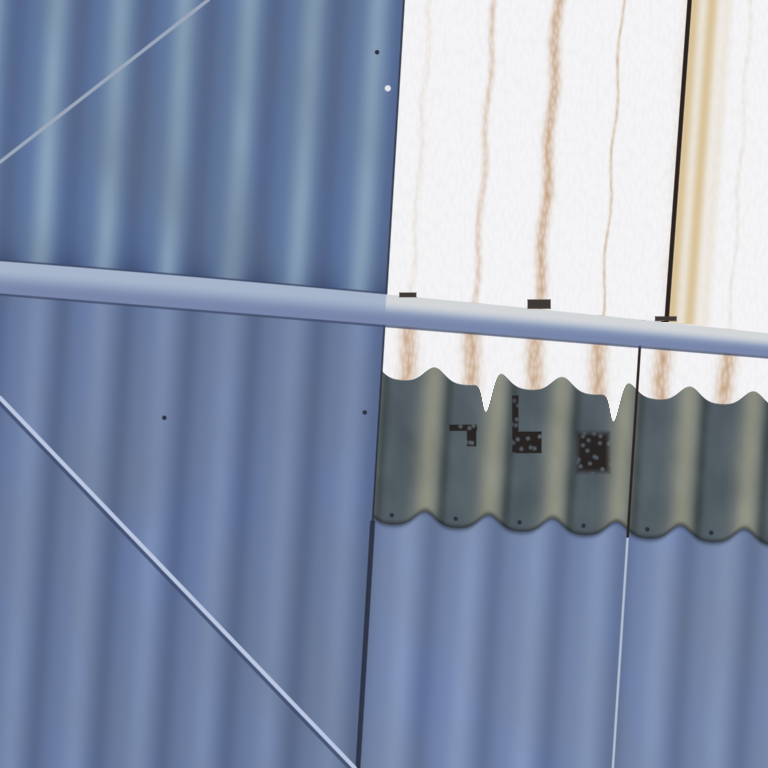
Give the GLSL for this texture, as a Shadertoy shader.

```glsl
// Corrugated metal wall: blue shaded sheets, a sunlit white sheet with rust
// streaks, a grey flashing strip, a sloping rail and two thin stay cables.
// Ribs share one sheared coordinate; stains use cellular noise and sines.

const float PITCH = 0.0835;

vec2 hash2(vec2 p) {
    return fract(sin(vec2(dot(p, vec2(127.1, 311.7)), dot(p, vec2(269.5, 183.3)))) * 43758.5);
}

// Distance to the nearest scattered point
float cellular(vec2 p) {
    vec2 cell = floor(p), f = fract(p);
    float d = 1.0;
    for (int k = 0; k < 9; k++) {
        vec2 o = vec2(k % 3 - 1, k / 3 - 1);
        d = min(d, length(o + hash2(cell + o) - f));
    }
    return d;
}

float layeredSines(vec2 p) {
    float sum = 0.0, amp = 0.5;
    for (int i = 0; i < 4; i++) {
        sum += amp * sin(p.x + 1.7 * sin(p.y)) * cos(p.y * 0.8 + p.x * 0.3);
        p = mat2(1.5, 1.1, -1.1, 1.5) * p + 2.3;
        amp *= 0.55;
    }
    return sum;
}

float bump(float d, float w) { return exp(-d * d / (w * w)); }
float above(float d, float aa) { return smoothstep(-aa, aa, d); }
float band(float d, float w, float aa) { return above(w - abs(d), aa); }
float wrapDist(float u, float c) { return fract(u - c + 0.5) - 0.5; }

float box(vec2 p, vec2 centre, vec2 size, float aa) {
    vec2 d = size - abs(p - centre);
    return above(min(d.x, d.y), aa);
}

float segment(vec2 p, vec2 a, vec2 b) {
    vec2 d = b - a;
    return length(p - a - d * clamp(dot(p - a, d) / dot(d, d), 0.0, 1.0));
}

vec3 blueSheet(vec2 p, float rib, float upper) {
    float light = bump(wrapDist(rib, 0.62), 0.19);
    float dark = bump(wrapDist(rib, 0.02), 0.17);
    float blotch = layeredSines(p * vec2(17, 9));
    vec3 c = mix(vec3(0.41, 0.48, 0.62), vec3(0.37, 0.46, 0.61), upper);
    vec3 shine = mix(vec3(0.49, 0.56, 0.69), vec3(0.57, 0.66, 0.73), upper);
    c = mix(c, shine, light * (0.7 + 0.3 * blotch));
    c = mix(c, vec3(0.32, 0.38, 0.51), dark * 0.65);
    return c + vec3(-0.01, 0, 0.03) * blotch;
}

vec3 whiteSheet(vec2 p, float rib, float low, float pastSeam) {
    float id = floor(rib);
    float grain = cellular(p * vec2(190, 75));
    float width = mix(0.06 + 0.035 * sin(id * 2.6 + 3.0), 0.13, low);
    float streak = bump(wrapDist(rib, 0.43) + 0.025 * sin(p.y * 47.0 + id), width);
    float strength = mix(0.5 + 0.35 * sin(id * 1.5 - 2.8), 0.85, low);
    strength *= 1.0 - 0.6 * pastSeam * (1.0 - low);
    vec3 c = vec3(0.965, 0.965, 0.975) - 0.025 * grain;
    return mix(c, vec3(0.76, 0.62, 0.49), streak * strength * (0.55 + 0.6 * grain));
}

vec3 flashing(vec2 p, float rib) {
    float ridge = bump(wrapDist(rib, 0.87), 0.21);
    vec3 c = mix(vec3(0.32, 0.36, 0.39), vec3(0.54, 0.55, 0.5), ridge);
    c -= 0.1 * bump(wrapDist(rib, 0.12), 0.08);
    return c + 0.035 * layeredSines(p * vec2(40, 28));
}

void mainImage(out vec4 fragColor, in vec2 fragCoord) {
    vec2 p = fragCoord / iResolution.xy;
    float aa = max(0.0013, 0.8 / iResolution.y);
    float rib = (p.x - 0.065 * p.y - 0.042) / PITCH;

    // Layout curves
    float railTop = p.y - 0.66 + 0.078 * p.x + 0.016 * p.x * p.x;
    float railLow = p.y - 0.618 + 0.082 * p.x;
    float upper = above(railTop, aa);
    float edge = p.x - 0.466 - 0.06 * p.y;
    float right = above(edge, aa);
    float seam = p.x - mix(0.798 + 0.064 * p.y, 0.826 + 0.072 * p.y, upper);
    float past = above(seam, aa);
    float crest = 0.02 * bump(wrapDist(rib, 0.87), 0.22);
    float notch = 0.045 * bump(mod(rib, 2.0) - 0.72, 0.1) * step(rib, 10.0);
    float stripTop = p.y - 0.544 + 0.075 * p.x - crest + notch;
    float stripLow = p.y - 0.345 + 0.055 * p.x - crest;

    // Sheets
    vec3 blue = blueSheet(p, rib, upper);
    float scallop = bump(wrapDist(rib, 0.05), 0.3) * exp(-max(railTop, 0.0) / 0.022);
    blue = mix(blue, vec3(0.22, 0.28, 0.42), upper * scallop * 0.7);
    vec3 lit = whiteSheet(p, rib, 1.0 - upper, past);
    float ochre = past * upper * (1.0 - smoothstep(0.025, 0.065, seam));
    lit = mix(lit, vec3(0.84, 0.75, 0.58), ochre * (0.65 + 0.3 * sin(seam * 260.0)));
    vec3 side = mix(blue + 0.035, flashing(p, rib), above(stripLow, aa));
    side *= 1.0 - 0.35 * bump(stripLow, 0.004);
    vec3 col = mix(blue, mix(side, lit, above(stripTop, aa)), right);

    // Sheet joints
    float low = above(0.322 - p.y, aa);
    col = mix(col, vec3(0.15, 0.17, 0.23), 0.85 * band(edge, 0.0012 + 0.002 * low, aa));
    vec3 joint = mix(vec3(0.17, 0.14, 0.13), vec3(0.7, 0.75, 0.82), above(0.3 - p.y, aa));
    col = mix(col, joint, band(seam, 0.0016 + 0.0012 * upper, aa));

    // Worn holes and bolts
    float wear = box(p, vec2(0.603, 0.443), vec2(0.018, 0.004), aa);
    wear = max(wear, box(p, vec2(0.614, 0.431), vec2(0.006, 0.012), aa));
    wear = max(wear, box(p, vec2(0.671, 0.448), vec2(0.004, 0.037), aa));
    wear = max(wear, box(p, vec2(0.688, 0.424), vec2(0.017, 0.014), aa));
    wear = max(wear, box(p, vec2(0.772, 0.411), vec2(0.02, 0.025), 0.006));
    col = mix(col, vec3(0.16, 0.14, 0.14), wear * smoothstep(0.05, 0.4, cellular(p * 85.0)));
    float bolt = min(distance(p, vec2(0.491, 0.932)), distance(p, vec2(0.214, 0.456)));
    bolt = min(bolt, distance(p, vec2(0.475, 0.463)));
    bolt = min(bolt, length(vec2(wrapDist(rib, 0.35) * PITCH, stripLow - 0.012)) + 1.0 - right);
    col = mix(col, vec3(0.17, 0.19, 0.26), above(0.0028 - bolt, aa));
    col = mix(col, vec3(0.9), above(0.004 - distance(p, vec2(0.505, 0.885)), aa));

    // Rail and brackets
    float t = railLow / (railLow - railTop);
    vec3 rail = mix(vec3(0.47, 0.53, 0.67), vec3(0.65, 0.71, 0.8), smoothstep(0.15, 0.75, t));
    rail = mix(rail, vec3(0.86), right * smoothstep(0.35, 0.8, t) * 0.85);
    float rim = max(band(railLow, 0.003, aa), (1.0 - right) * band(railTop, 0.0025, aa));
    col = mix(col, vec3(0.25, 0.29, 0.4), 0.75 * rim);
    col = mix(col, rail, above(railLow, aa) * (1.0 - upper));
    float bracket = box(p, vec2(0.531, 0.616), vec2(0.011, 0.003), aa);
    bracket = max(bracket, box(p, vec2(0.702, 0.604), vec2(0.015, 0.006), aa));
    bracket = max(bracket, box(p, vec2(0.867, 0.585), vec2(0.014, 0.003), aa));
    col = mix(col, vec3(0.25, 0.23, 0.22), bracket);

    // Stay cables, one with a dark underside
    vec2 a = vec2(0, 0.482), b = vec2(0.462, 0);
    col = mix(col, vec3(0.61, 0.66, 0.73), band(segment(p, vec2(0, 0.789), vec2(0.271, 1)), 0.0023, aa));
    col = mix(col, vec3(0.24, 0.29, 0.42), 0.8 * band(segment(p + 0.003, a, b), 0.003, aa));
    col = mix(col, vec3(0.74, 0.79, 0.89), band(segment(p, a, b), 0.0027, aa));
    fragColor = vec4(col, 1);
}
```
